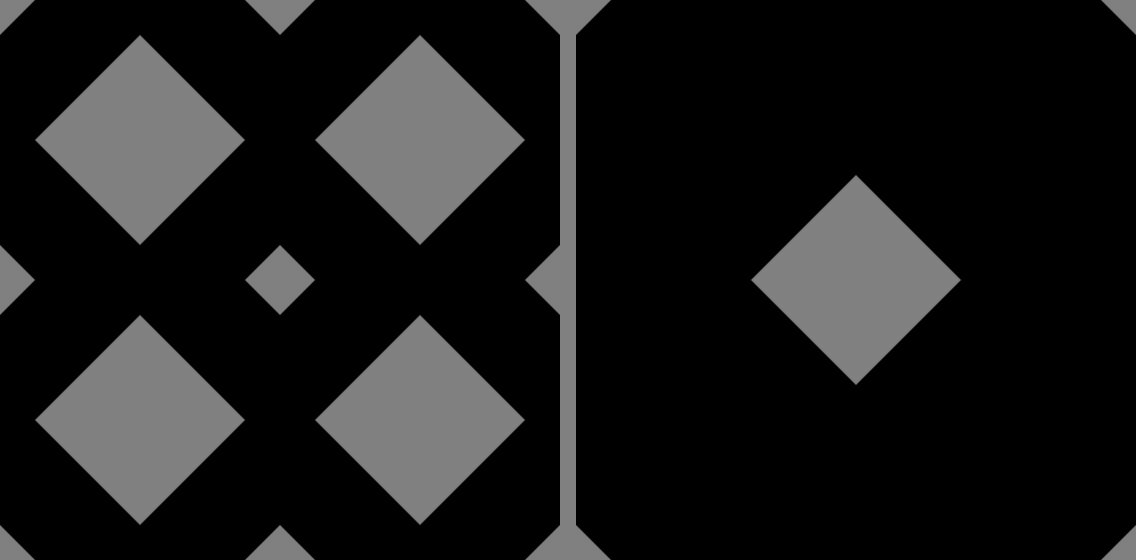
Left, the full canvas; right, a detail of the centre.
Write a Shadertoy shader that draws this pattern.

```glsl
// Draws a seamless lattice of large grey diamonds with small diamonds between them on black.

const float REPEATS = 2.0;        // cells across and down
const float LARGE_RADIUS = 0.375; // half diagonals, in cells
const float SMALL_RADIUS = 0.125;
const vec3 BACKGROUND = vec3(0.0);
const vec3 DIAMOND_GREY = vec3(0.5);

// Signed distance to a square standing on its corner
float diamondDistance(vec2 p, float radius) {
    return (abs(p.x) + abs(p.y) - radius) * inversesqrt(2.0);
}

// Position relative to the nearest lattice point
vec2 wrapCentered(vec2 p) {
    return fract(p + 0.5) - 0.5;
}

// Large diamonds at cell centres, small ones at cell corners
float latticeDistance(vec2 cell) {
    float large = diamondDistance(wrapCentered(cell - 0.5), LARGE_RADIUS);
    float small = diamondDistance(wrapCentered(cell), SMALL_RADIUS);
    return min(large, small);
}

// Antialiased coverage of a shape
float fillMask(float dist, float softness) {
    return 1.0 - smoothstep(-softness, softness, dist);
}

void mainImage(out vec4 fragColor, in vec2 fragCoord) {
    vec2 uv = fragCoord / iResolution.xy;
    float softness = REPEATS / min(iResolution.x, iResolution.y);
    float mask = fillMask(latticeDistance(uv * REPEATS), softness);
    fragColor = vec4(mix(BACKGROUND, DIAMOND_GREY, mask), 1.0);
}
```
